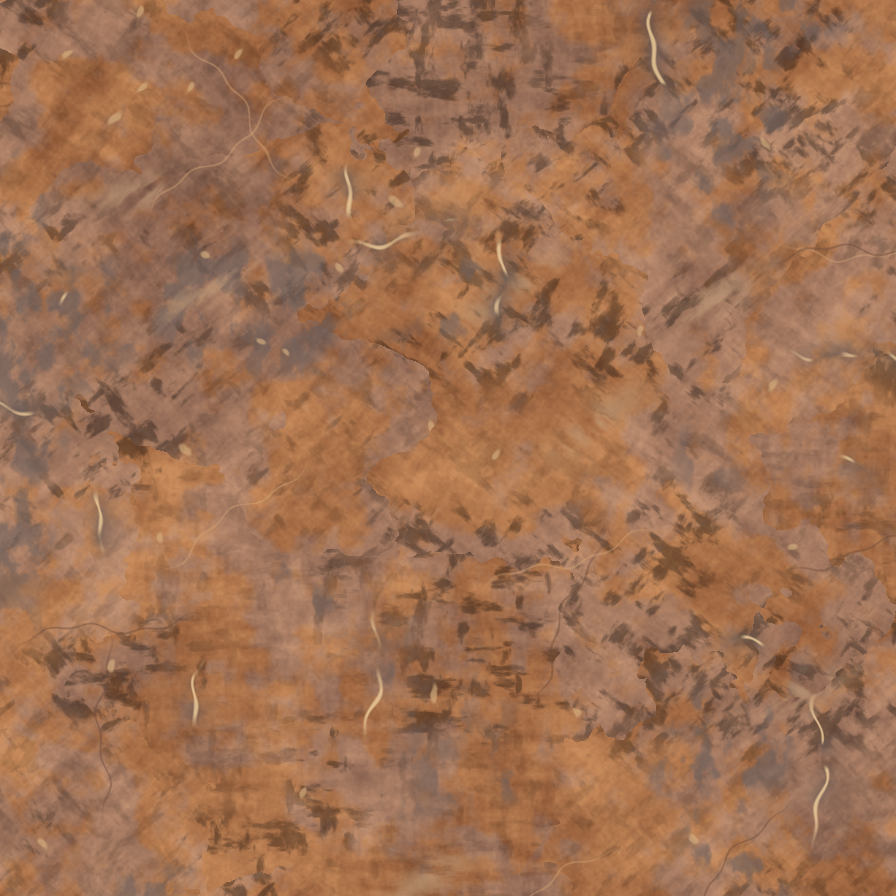
Reproduce this texture procedurally as a Shadertoy shader.

```glsl
float hash(vec2 p) {
    vec3 q = fract(p.xyx * 0.1031);
    q += dot(q, q.yzx + 33.33);
    return fract((q.x + q.y) * q.z);
}

vec2 hash2(vec2 p) {
    return vec2(hash(p), hash(p + 71.7));
}

mat2 rotate(float a) {
    return mat2(cos(a), sin(a), -sin(a), cos(a));
}

float noise(vec2 p) {
    vec2 i = floor(p), f = fract(p);
    f = f * f * (3.0 - 2.0 * f);
    return mix(mix(hash(i), hash(i + vec2(1, 0)), f.x),
               mix(hash(i + vec2(0, 1)), hash(i + 1.0), f.x), f.y);
}

float fbm(vec2 p) {
    float sum = 0.0, amp = 0.52;
    for (int i = 0; i < 5; i++) {
        sum += amp * noise(p);
        p = p * 2.03 + 17.3;
        amp *= 0.5;
    }
    return sum;
}

// x: distance to nearest point, y: gap to the second, z: cell id
vec3 cells(vec2 p) {
    vec2 base = floor(p);
    vec3 best = vec3(9.0, 9.0, 0.0);
    for (int y = -1; y <= 1; y++)
    for (int x = -1; x <= 1; x++) {
        vec2 cell = base + vec2(x, y);
        float d = length(cell + hash2(cell) - p);
        if (d < best.x) best = vec3(d, best.x, hash(cell + 5.3));
        else best.y = min(best.y, d);
    }
    return vec3(best.x, best.y - best.x, best.z);
}

// x: thin wavy line, y: ragged halo around it
vec2 vein(vec2 p, float seed, float angle, float reach, float width) {
    vec2 q = rotate(angle) * (p - hash2(vec2(seed, seed * 3.1)));
    q.y += 0.007 * sin(q.x * 42.0 + seed) + 0.003 * sin(q.x * 117.0 + seed * 2.0);
    float ends = smoothstep(reach, reach * 0.5, abs(q.x));
    float w = width * (0.3 + 1.2 * noise(vec2(q.x * 70.0, seed)));
    float line = smoothstep(w + 0.0016, w * 0.3, abs(q.y));
    return ends * vec2(line, exp(-abs(q.y) * 75.0));
}

void mainImage(out vec4 fragColor, in vec2 fragCoord) {
    vec2 p = fragCoord / iResolution.y;
    vec2 warp = vec2(fbm(p * 9.0), fbm(p * 9.0 + 40.0)) - 0.5;

    // Plates, some brushed along a diagonal
    vec3 plate = cells(p * 3.6 + warp * 0.9);
    float turn = plate.z < 0.5 ? 0.0 : (plate.z < 0.75 ? 0.65 : -0.75);
    vec2 grainDir = rotate(turn) * p;

    // Rust tone from broad clouds down to grain
    float cloud = fbm(p * 5.0 + warp);
    float blotch = fbm(p * 19.0 + warp * 2.0 + 30.0);
    float streak = fbm(grainDir * vec2(22.0, 90.0));
    float weave = fbm(grainDir * vec2(110.0, 26.0) + 9.0);
    float grain = noise(p * 210.0) + noise(p * 330.0 + 50.0) - 1.0;
    float tone = 0.53 + 0.8 * (cloud - 0.5) + 0.7 * (blotch - 0.5)
               + 0.5 * (streak - 0.5) + 0.35 * (weave - 0.5)
               + 0.13 * grain + 0.1 * (plate.z - 0.5);
    tone = clamp(tone, 0.0, 1.0);

    // Orange rust against mauve oxide
    float oxide = fbm(grainDir * 7.0 + warp * 2.0 + 80.0) + 0.6 * (fbm(p * 38.0) - 0.5);
    oxide = smoothstep(0.42, 0.68, oxide + 0.12 * (plate.z - 0.5));
    vec3 rust = mix(vec3(0.52, 0.31, 0.19), vec3(0.79, 0.55, 0.36), tone);
    vec3 mauve = mix(vec3(0.48, 0.34, 0.28), vec3(0.76, 0.57, 0.45), tone);
    vec3 color = mix(rust, mauve, oxide);

    // Dark pits in upright and level dashes
    float pitZone = smoothstep(0.4, 0.62, fbm(p * 8.0 + 60.0));
    float upright = smoothstep(0.57, 0.75, fbm(grainDir * vec2(62.0, 34.0)));
    float level = smoothstep(0.57, 0.75, fbm(grainDir * vec2(32.0, 75.0) + 25.0));
    color *= 1.0 - (0.1 + 0.24 * pitZone) * max(upright, level);

    // Slate stains
    float slate = smoothstep(0.54, 0.7, fbm(p * 6.0 + 120.0))
                * smoothstep(0.48, 0.66, fbm(p * vec2(42.0, 30.0) + 15.0));
    color = mix(color, vec3(0.42, 0.37, 0.36), 0.6 * slate);

    // Pale diagonal smears
    for (int i = 0; i < 7; i++) {
        float seed = float(i) + 31.0;
        vec2 q = rotate(-0.7 + 0.5 * hash(vec2(seed, 2.0))) * (p - hash2(vec2(seed, 8.0)));
        float smear = exp(-dot(q * vec2(17.0, 60.0), q * vec2(17.0, 60.0)));
        color = mix(color, vec3(0.73, 0.59, 0.46), 0.7 * smear * smoothstep(0.35, 0.65, streak));
    }

    // Long faint scratches
    for (int i = 0; i < 12; i++) {
        float seed = float(i) + 60.0;
        float scratch = vein(p, seed, 6.28 * hash(vec2(seed, 4.0)), 0.12, 0.0005).x;
        vec3 tint = i % 2 == 0 ? vec3(0.82, 0.64, 0.46) : vec3(0.42, 0.29, 0.23);
        color = mix(color, tint, 0.45 * scratch);
    }

    // Cream veins set in slate fissures
    for (int i = 0; i < 13; i++) {
        float seed = float(i) + 7.0;
        float angle = (i % 3 == 0 ? 0.0 : 1.57) + 0.3 * (hash(vec2(seed, 6.0)) - 0.5);
        float reach = 0.025 + 0.09 * hash(vec2(seed, 9.0));
        vec2 v = vein(p, seed, angle, reach, 0.002);
        color = mix(color, vec3(0.41, 0.35, 0.33), 0.75 * v.y * smoothstep(0.38, 0.62, blotch));
        float broken = smoothstep(0.35, 0.6, noise(p * 38.0 + seed));
        color = mix(color, vec3(0.90, 0.77, 0.58), 0.9 * v.x * broken);
    }

    // Small cream chips
    vec3 chip = cells(rotate(turn) * p * vec2(46.0, 24.0) + warp * 2.0);
    float fleck = smoothstep(0.24, 0.1, chip.x) * step(0.975, chip.z);
    color = mix(color, vec3(0.84, 0.69, 0.50), 0.65 * fleck);

    fragColor = vec4(color, 1.0);
}
```
